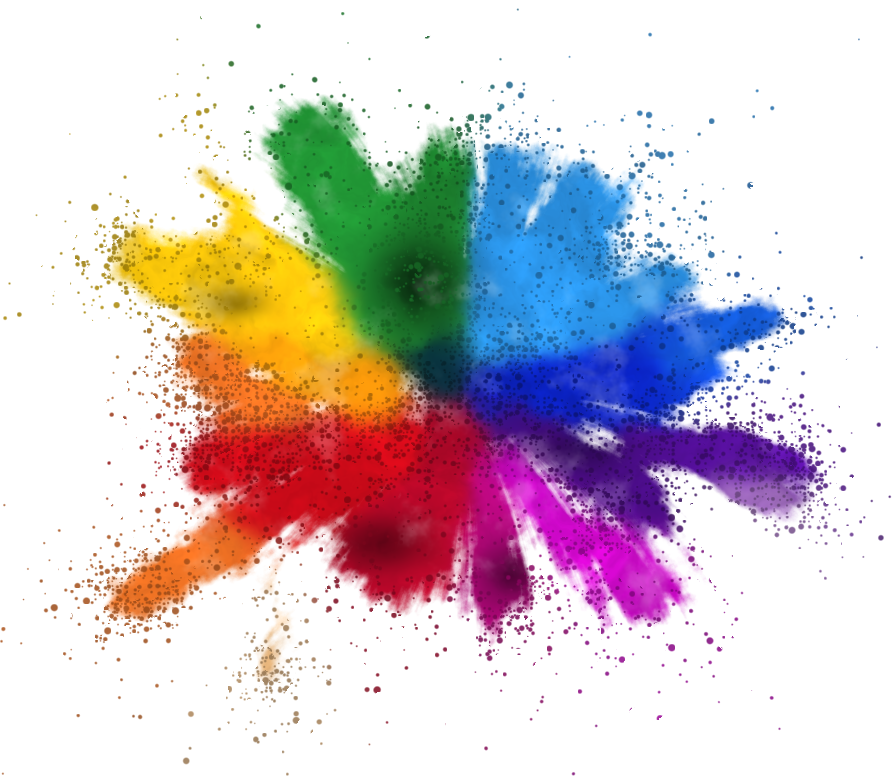
Write a Shadertoy shader that draws this background.

```glsl
// A burst of coloured powder on white: tapered plumes fan out from a dark core.
// Plume distances are fused by exponential weights, which also blend their hues;
// radial noise frays the rim, and jittered grids scatter grains around it.

const float BLEND = 75.0;              // sharpness of the fusion between plumes
const vec2 CORE = vec2(0.585, 0.50);   // origin of the burst, in canvas heights

float hash(vec2 p) {
    vec3 q = fract(p.xyx * vec3(0.1031, 0.1030, 0.0973));
    q += dot(q, q.yzx + 33.33);
    return fract((q.x + q.y) * q.z);
}

float noise(vec2 p) {
    vec2 i = floor(p), f = fract(p);
    f = f * f * (3.0 - 2.0 * f);
    return mix(mix(hash(i), hash(i + vec2(1, 0)), f.x),
               mix(hash(i + vec2(0, 1)), hash(i + vec2(1, 1)), f.x), f.y);
}

float fbm(vec2 p) {
    float sum = 0.0, amp = 0.5;
    for (int i = 0; i < 5; i++) {
        sum += amp * noise(p);
        p = mat2(1.6, 1.2, -1.2, 1.6) * p + 7.3;
        amp *= 0.5;
    }
    return sum;
}

// Adds a tapered capsule from a to b: rgb holds weighted colour, w the weight.
void plume(inout vec4 powder, vec2 p, vec2 a, vec2 b, float ra, float rb, vec3 colour) {
    vec2 axis = b - a;
    float h = clamp(dot(p - a, axis) / dot(axis, axis), 0.0, 1.0);
    float d = length(p - a - h * axis) - mix(ra, rb, h);
    powder += vec4(colour, 1.0) * exp(-BLEND * d);
}

// Soft dark patch, 0 outside and 1 at its centre.
float patchAt(vec2 p, vec2 centre, vec2 size) {
    vec2 q = (p - centre) / size;
    return exp(-dot(q, q));
}

// Coverage by round grains of one grid; chance is the share of filled cells.
float grains(vec2 p, float cell, float chance, float pixel, float seed) {
    vec2 id = floor(p / cell) + seed;
    vec2 jitter = 0.3 + 0.4 * vec2(hash(id + 11.7), hash(id + 37.1));
    float size = cell * mix(0.12, 0.36, hash(id + 71.3));
    float d = length((fract(p / cell) - jitter) * cell) - size;
    return step(hash(id), chance) * smoothstep(pixel, -pixel, d);
}

vec4 burst(vec2 p) {
    vec3 green = vec3(0.13, 0.60, 0.21), yellow = vec3(0.99, 0.79, 0.04);
    vec3 amber = vec3(0.97, 0.59, 0.04), orange = vec3(0.94, 0.45, 0.14);
    vec3 red = vec3(0.84, 0.04, 0.10), crimson = vec3(0.76, 0.03, 0.17);
    vec3 magenta = vec3(0.84, 0.03, 0.82), purple = vec3(0.30, 0.05, 0.55);
    vec3 royal = vec3(0.04, 0.14, 0.82), sky = vec3(0.18, 0.62, 0.97);
    vec4 s = vec4(0.0);
    // Green, top left
    plume(s, p, vec2(0.503, 0.610), vec2(0.400, 0.822), 0.075, 0.043, green);
    plume(s, p, vec2(0.535, 0.615), vec2(0.559, 0.775), 0.070, 0.042, green * 0.92);
    // Yellow to orange, left
    plume(s, p, vec2(0.410, 0.575), vec2(0.275, 0.785), 0.058, 0.012, yellow);
    plume(s, p, vec2(0.420, 0.550), vec2(0.190, 0.670), 0.060, 0.028, yellow);
    plume(s, p, vec2(0.470, 0.500), vec2(0.360, 0.560), 0.050, 0.055, amber);
    plume(s, p, vec2(0.375, 0.467), vec2(0.267, 0.525), 0.045, 0.032, orange);
    plume(s, p, vec2(0.295, 0.300), vec2(0.180, 0.240), 0.048, 0.020, orange);
    plume(s, p, vec2(0.348, 0.250), vec2(0.348, 0.130), 0.004, 0.006, vec3(0.97, 0.76, 0.52));
    // Red, below the core
    plume(s, p, vec2(0.510, 0.415), vec2(0.285, 0.400), 0.056, 0.040, red);
    plume(s, p, vec2(0.435, 0.385), vec2(0.310, 0.325), 0.056, 0.033, red);
    plume(s, p, vec2(0.586, 0.450), vec2(0.515, 0.295), 0.045, 0.070, crimson);
    plume(s, p, vec2(0.518, 0.300), vec2(0.518, 0.210), 0.040, 0.012, crimson);
    // Magenta and violet, lower right
    plume(s, p, vec2(0.615, 0.410), vec2(0.645, 0.245), 0.025, 0.045, vec3(0.76, 0.03, 0.52));
    plume(s, p, vec2(0.660, 0.395), vec2(0.830, 0.240), 0.035, 0.052, magenta);
    plume(s, p, vec2(0.660, 0.460), vec2(0.840, 0.355), 0.028, 0.036, purple);
    plume(s, p, vec2(0.810, 0.415), vec2(1.030, 0.410), 0.033, 0.023, purple * 1.2);
    plume(s, p, vec2(0.945, 0.370), vec2(1.000, 0.360), 0.016, 0.013, vec3(0.70, 0.48, 0.82));
    // Blue, right and top right
    plume(s, p, vec2(0.640, 0.495), vec2(0.835, 0.525), 0.043, 0.067, royal);
    plume(s, p, vec2(0.855, 0.540), vec2(0.970, 0.585), 0.060, 0.027, vec3(0.08, 0.37, 0.88));
    plume(s, p, vec2(0.640, 0.580), vec2(0.660, 0.765), 0.060, 0.040, sky);
    plume(s, p, vec2(0.690, 0.610), vec2(0.765, 0.750), 0.082, 0.050, sky);
    plume(s, p, vec2(0.780, 0.595), vec2(0.870, 0.640), 0.063, 0.018, sky * 0.92);
    // Dark core
    plume(s, p, vec2(0.550, 0.550), vec2(0.580, 0.520), 0.045, 0.035, vec3(0.03, 0.20, 0.26));
    return vec4(s.rgb / s.w, -log(s.w) / BLEND);
}

void mainImage(out vec4 fragColor, in vec2 fragCoord) {
    vec2 p = fragCoord / iResolution.y;
    float pixel = 1.0 / iResolution.y;

    // Billowing warp plus streaks that run outward from the core
    float radius = length(p - CORE);
    vec2 ray = (p - CORE) / max(radius, 0.001);
    vec2 swirl = vec2(fbm(p * 14.0), fbm(p * 14.0 + 40.0)) - 0.48;
    vec4 powder = burst(p + 0.04 * swirl);
    float streak = fbm(ray * 9.0 + radius * 5.0 + 20.0) - 0.48;
    float rim = powder.w + 0.08 * streak * smoothstep(0.05, 0.25, radius);
    rim += 0.022 * (fbm(p * 70.0) - 0.48);

    // Cloudy shading and the deep shadows inside the plumes
    float cloud = fbm(p * 11.0 + 3.0 * swirl);
    float shadow = 0.55 * patchAt(p, vec2(0.54, 0.635), vec2(0.07, 0.07))
                 + 0.50 * patchAt(p, vec2(0.49, 0.30), vec2(0.06, 0.035))
                 + 0.50 * patchAt(p, vec2(0.66, 0.26), vec2(0.05, 0.045))
                 + 0.40 * patchAt(p, vec2(0.30, 0.61), vec2(0.04, 0.02))
                 + 0.40 * patchAt(p, vec2(0.75, 0.42), vec2(0.08, 0.025));
    vec3 dust = powder.rgb * (0.78 + 0.45 * cloud) * (1.0 - shadow * (0.4 + 1.2 * cloud));
    dust = mix(dust, vec3(1.0), 0.22 * smoothstep(0.5, 0.8, fbm(p * 19.0 + 9.0)));
    vec3 colour = mix(vec3(1.0), dust, smoothstep(0.012, -0.016, rim));

    // Grains: dense at the rim, thinning outward, in patches on the powder
    float clump = smoothstep(0.35, 0.7, fbm(p * 9.0 + 60.0));
    float outside = 0.5 * exp(-max(rim, 0.0) / 0.022) + 0.025 * exp(-max(rim, 0.0) / 0.07);
    float chance = outside * (0.15 + clump) * mix(0.35, 1.0, smoothstep(-0.05, 0.0, rim));
    float speck = 0.0;
    for (int i = 0; i < 4; i++) {
        float cell = 0.0055 + 0.0025 * float(i);
        speck = max(speck, grains(p + 0.003 * swirl, cell, chance, pixel, 53.0 * float(i)));
    }
    colour = mix(colour, powder.rgb * mix(0.5, 0.8, cloud), 0.85 * speck);
    fragColor = vec4(clamp(colour, 0.0, 1.0), 1.0);
}
```
